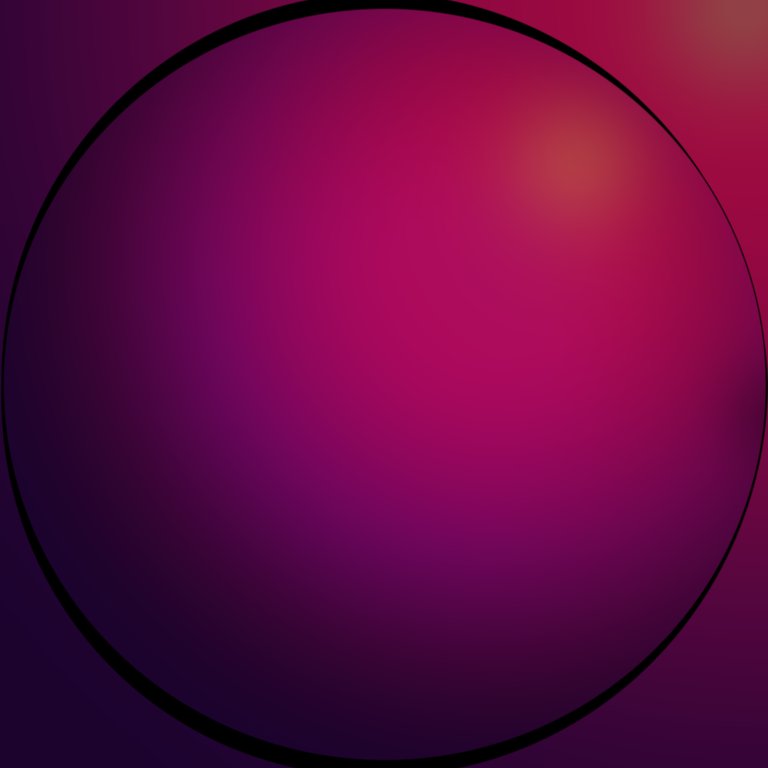
Give the GLSL for this background, as a three.js fragment shader.

```glsl
// A glossy magenta orb with an uneven black outline on a dusky gradient.
varying vec2 vUv;

const vec3 INDIGO = vec3(0.105, 0.012, 0.18);
const vec3 MAGENTA = vec3(0.68, 0.03, 0.36);
const vec3 CRIMSON = vec3(0.63, 0.035, 0.25);
const vec3 INK = vec3(0.0);

const vec2 ORB_CENTER = vec2(0.501, 0.4995);
const vec2 ORB_RADII = vec2(0.496, 0.489);
const float EDGE = 0.0015;

// Approximate signed distance to an ellipse, negative inside
float ellipseDistance(vec2 p, vec2 radii) {
  float k = length(p / radii);
  return k * (k - 1.0) / max(length(p / (radii * radii)), 0.0001);
}

// Soft round light, 1 at its center
float glow(vec2 p, vec2 center, float spread) {
  vec2 q = (p - center) / spread;
  return exp(-0.5 * dot(q, q));
}

// Smooth falloff from 1 at the near distance to 0 at the far one
float falloff(vec2 p, vec2 center, float near, float far) {
  return 1.0 - smoothstep(near, far, distance(p, center));
}

// Outline width, heavy at top and bottom and thin at the sides
float outlineWidth(vec2 dir) {
  float width = 0.003 + 0.018 * dir.y * dir.y;
  width -= 0.010 * dir.x * abs(dir.y);
  width -= 0.005 * dir.y * abs(dir.x);
  return max(width, 0.0015);
}

vec3 backdrop(vec2 uv) {
  float heat = falloff(uv, vec2(1.0), 0.1, 1.35);
  vec3 color = mix(INDIGO, CRIMSON, heat);
  // Plum tint in the middle tones
  color.b += 0.13 * heat * (1.0 - heat);
  // Tan light in the upper right corner
  float light = glow(uv, vec2(0.97, 0.99), 0.085);
  return color + light * vec3(-0.06, 0.22, 0.02);
}

vec3 orb(vec2 uv) {
  float heat = falloff(uv, vec2(0.65, 0.66), 0.1, 0.72);
  vec3 color = mix(INDIGO, MAGENTA, heat);
  color.b = mix(INDIGO.b, MAGENTA.b, smoothstep(0.0, 0.65, heat));

  // Warmer, redder hue toward the lit rim
  float rim = smoothstep(0.18, 0.48, distance(uv, ORB_CENTER));
  color.b -= 0.11 * rim * heat;

  // Shade along the right edge
  color *= 1.0 - 0.25 * glow(uv, vec2(1.01, 0.46), 0.05);

  // Broad warm sheen and the tan highlight
  color.g += 0.04 * glow(uv, vec2(0.72, 0.71), 0.12);
  float highlight = glow(uv, vec2(0.75, 0.79), 0.065);
  return color + highlight * vec3(0.03, 0.17, -0.01);
}

void main() {
  vec2 p = vUv - ORB_CENTER;
  float d = ellipseDistance(p, ORB_RADII);
  vec2 dir = normalize(p / ORB_RADII + vec2(0.00001));

  // Fill the orb, then cover its border with ink
  float outside = smoothstep(-EDGE, EDGE, d);
  vec3 color = mix(orb(vUv), backdrop(vUv), outside);

  float beyond = smoothstep(-EDGE, EDGE, d - outlineWidth(dir));
  color = mix(color, INK, outside * (1.0 - beyond));

  gl_FragColor = vec4(color, 1.0);
}
```
